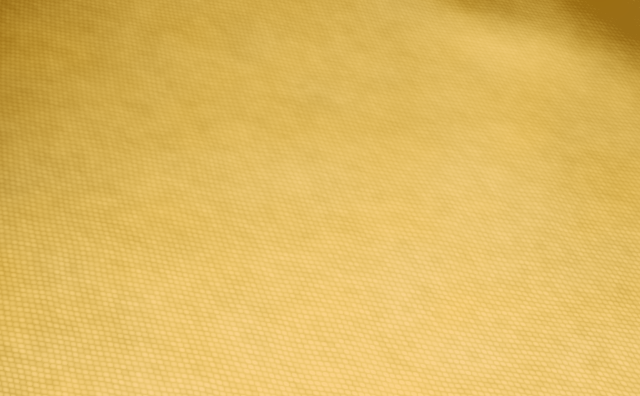
This texture is drawn by a Shadertoy shader. Its source:

```glsl
// Soft golden woven cloth seen at a shallow angle: staggered thread knots
// shrink and soften with distance, over a broad light gradient, irregular
// slanted yarn streaks and two shaded folds in the upper right corner.

const float TAU = 6.2831853;

float hash(vec2 cell) {
    vec3 h = fract(vec3(cell.xyx) * 0.1031);
    h += dot(h, h.yzx + 33.33);
    return fract((h.x + h.y) * h.z);
}

float valueNoise(vec2 p) {
    vec2 i = floor(p);
    vec2 f = fract(p);
    f = f * f * (3.0 - 2.0 * f);
    float low = mix(hash(i), hash(i + vec2(1.0, 0.0)), f.x);
    float high = mix(hash(i + vec2(0.0, 1.0)), hash(i + 1.0), f.x);
    return mix(low, high, f.y);
}

// Layered noise centred on zero
float mottling(vec2 p, int octaves) {
    float sum = 0.0;
    float amplitude = 0.5;
    for (int i = 0; i < octaves; i++) {
        sum += amplitude * (valueNoise(p) - 0.5);
        p = mat2(1.6, 1.2, -1.2, 1.6) * p + 7.3;
        amplitude *= 0.5;
    }
    return sum;
}

vec2 rotate(vec2 p, float angle) {
    float c = cos(angle);
    float s = sin(angle);
    return vec2(c * p.x + s * p.y, c * p.y - s * p.x);
}

// Soft elongated spot, used for folds
float softSpot(vec2 p, vec2 centre, float angle, vec2 radii) {
    vec2 q = rotate(p - centre, angle) / radii;
    return exp(-dot(q, q));
}

// Staggered knots; returns a signed relief around zero
float weave(vec2 threads, float blur) {
    float row = floor(threads.y);
    threads.x += 0.5 * mod(row, 2.0);
    vec2 cell = floor(threads);
    vec2 local = fract(threads) - 0.5;
    local.x += 0.3 * local.y;
    float knot = 1.0 - smoothstep(0.10, 0.62, length(local * vec2(0.9, 1.0)));
    float wave = 0.5 + 0.25 * (cos(TAU * local.x) + cos(TAU * local.y));
    float variation = 0.5 * (hash(cell) - 0.5);
    return mix(knot, wave, blur) - 0.48 + variation * knot;
}

// Perspective: thread spacing shrinks towards the top
vec2 threadCoords(vec2 p, float aspect) {
    vec2 q = rotate(p - vec2(0.5 * aspect, 0.0), -0.16);
    q += 0.015 * vec2(mottling(p * 8.0, 2), mottling(p * 8.0 + 19.0, 2));
    float shrink = 0.38;
    float depth = 1.0 - shrink * q.y;
    return vec2(q.x / (0.0172 * depth), -log(depth) / (shrink * 0.0128)) + 200.0;
}

// Broad illumination, 0 is deep shade and 1 is full light
float illumination(vec2 uv, vec2 p, float aspect) {
    float light = 1.02 - 0.50 * pow(uv.y, 1.3);
    light -= 0.42 * pow(1.0 - uv.x, 4.0) * (0.65 + 0.7 * uv.y);
    light -= 0.18 * smoothstep(0.72, 1.0, uv.x);
    vec2 corner = vec2(p.x - aspect, p.y);
    light -= 0.42 * softSpot(corner, vec2(-0.40, 1.00), -0.35, vec2(0.18, 0.065));
    light -= 0.58 * softSpot(corner, vec2(-0.06, 0.97), -0.62, vec2(0.28, 0.10));
    light += 0.24 * softSpot(corner, vec2(-0.30, 0.88), -0.36, vec2(0.28, 0.075));
    return light;
}

// Smooth ramp from brown gold to pale yellow
vec3 goldRamp(float tone) {
    vec3 deepGold = vec3(0.65, 0.48, 0.12);
    vec3 rise = vec3(0.42, 0.48, 0.40);
    vec3 bend = vec3(0.12, 0.16, 0.04);
    return deepGold + tone * (rise - tone * bend);
}

void mainImage(out vec4 fragColor, in vec2 fragCoord) {
    vec2 uv = fragCoord / iResolution.xy;
    vec2 p = fragCoord / iResolution.y;
    float aspect = iResolution.x / iResolution.y;

    // Light and cloudy wear
    float tone = illumination(uv, p, aspect);
    tone += 0.16 * mottling(p * vec2(4.0, 7.0), 3);
    tone += 0.16 * mottling(rotate(p, -0.4) * vec2(20.0, 36.0) + 40.0, 2);

    // Weave and yarn streaks fade with distance
    float distanceBlur = smoothstep(0.0, 0.8, uv.y);
    vec2 threads = threadCoords(p, aspect);
    tone += mix(0.34, 0.13, distanceBlur) * weave(threads, distanceBlur);
    vec2 yarn = rotate(threads, -0.5) * vec2(0.45, 1.0);
    tone += mix(0.24, 0.13, distanceBlur) * mottling(yarn, 2);

    // Slight shifts towards a warmer dye
    float warmth = mottling(p * vec2(6.0, 9.0) + 80.0, 2);
    vec3 colour = goldRamp(clamp(tone, -0.1, 1.2));
    colour += warmth * vec3(0.01, -0.01, -0.06);
    fragColor = vec4(clamp(colour, 0.0, 1.0), 1.0);
}
```
